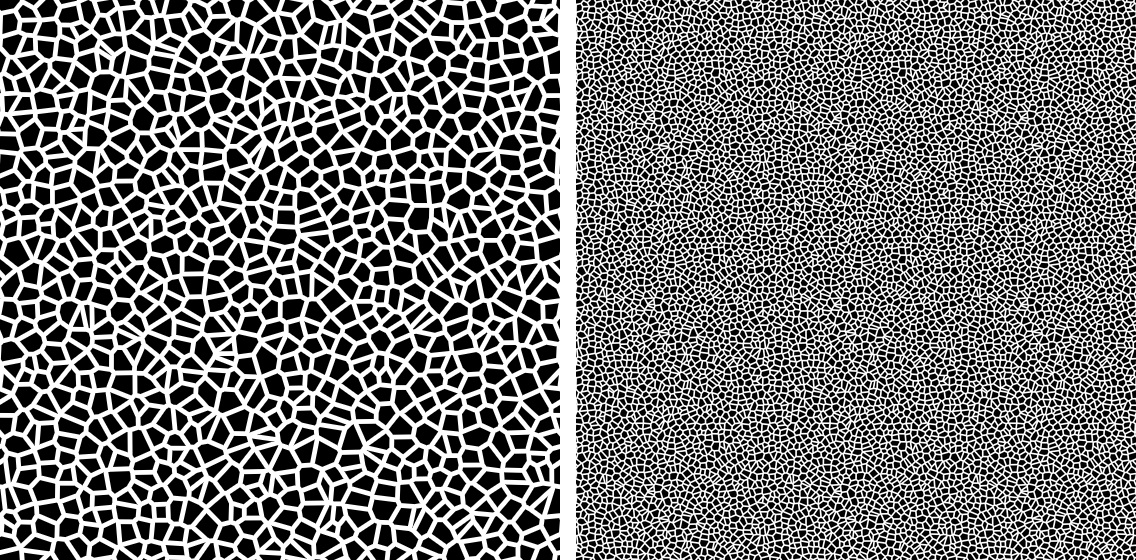
Left: one tile. Right: repeated 3 by 3.
Reproduce this pattern procedurally as a Shadertoy shader.

```glsl
// A seamless web of straight white struts around irregular black cells.
// One seed is scattered in each square of a wrapping grid; the struts follow
// the exact bisectors between neighbouring seeds and keep a constant width.

const float CELLS = 30.0;            // whole number of cells per canvas side
const float STRUT_WIDTH = 0.0086;    // as a fraction of the canvas side
const vec3 CELL_COLOR = vec3(0.0);
const vec3 STRUT_COLOR = vec3(1.0);

// Integer hash giving two values from 0 to 1
vec2 hash2(uvec2 v) {
    v = v * 1664525u + 1013904223u;
    v.x += v.y * 1664525u;
    v.y += v.x * 1664525u;
    v ^= v >> 16u;
    v.x += v.y * 1664525u;
    v.y += v.x * 1664525u;
    v ^= v >> 16u;
    return vec2(v & 65535u) / 65535.0;
}

// Seed position of a grid square, repeating every "period" squares
vec2 seedPoint(vec2 square, float period) {
    return square + hash2(uvec2(mod(square, period)));
}

// Offset from p to its closest seed
vec2 nearestSeed(vec2 p, float period) {
    vec2 nearest = vec2(8.0);
    for (int j = -2; j <= 2; j++) {
        for (int i = -2; i <= 2; i++) {
            vec2 offset = seedPoint(floor(p) + vec2(i, j), period) - p;
            if (dot(offset, offset) < dot(nearest, nearest)) nearest = offset;
        }
    }
    return nearest;
}

// Distance from p to the closest border between two cells
float borderDistance(vec2 p, float period) {
    vec2 nearest = nearestSeed(p, period);
    float closest = 8.0;
    for (int j = -2; j <= 2; j++) {
        for (int i = -2; i <= 2; i++) {
            vec2 offset = seedPoint(floor(p) + vec2(i, j), period) - p;
            vec2 across = offset - nearest;
            if (dot(across, across) > 1e-6) {
                float border = dot(0.5 * (nearest + offset), normalize(across));
                closest = min(closest, border);
            }
        }
    }
    return closest;
}

// Coverage of a shape with signed distance d, softened over one pixel
float coverage(float d, float pixel) {
    return clamp(0.5 - d / pixel, 0.0, 1.0);
}

void mainImage(out vec4 fragColor, in vec2 fragCoord) {
    vec2 uv = fragCoord / iResolution.xy;
    float pixel = 1.0 / min(iResolution.x, iResolution.y);

    float border = borderDistance(uv * CELLS, CELLS) / CELLS;
    float strut = coverage(border - 0.5 * STRUT_WIDTH, pixel);

    fragColor = vec4(mix(CELL_COLOR, STRUT_COLOR, strut), 1.0);
}
```
